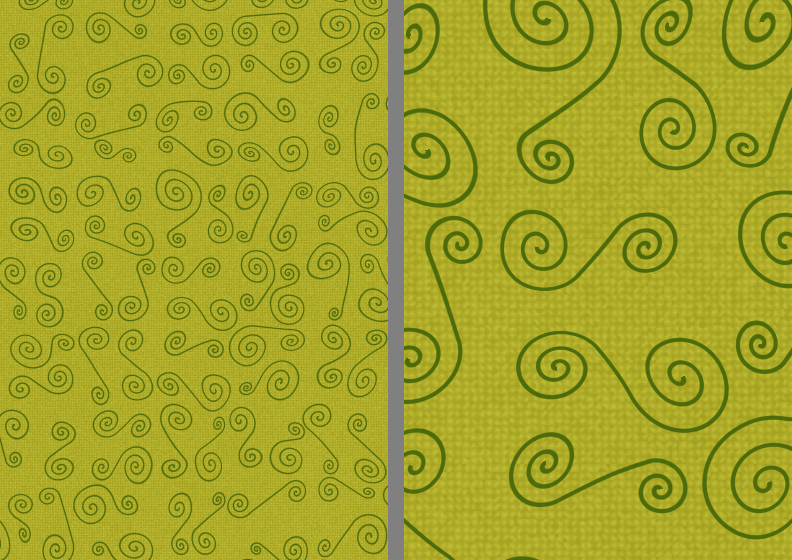
Left: the whole. Right: its middle third, enlarged.
Reproduce this pattern procedurally as a WebGL 1 fragment shader.

```glsl
precision highp float;
// Olive woven cloth covered with hand-drawn green spirals joined in pairs by flowing tails.

uniform vec2 u_resolution;

const float TAU = 6.2831853;
const float CELLS_ACROSS = 10.0;
const float THREADS_ACROSS = 150.0;
const float LINE_HALF_WIDTH = 0.0178;
const float MAX_RADIUS = 0.76;
const float JITTER = 0.44;

const vec3 CLOTH_DARK = vec3(0.62, 0.615, 0.11);
const vec3 CLOTH_LIGHT = vec3(0.75, 0.735, 0.21);
const vec3 INK = vec3(0.275, 0.40, 0.03);

float hash(vec2 p, float seed) {
  vec3 q = fract(vec3(p.xyx + seed * 7.31) * vec3(0.1031, 0.1030, 0.0973));
  q += dot(q, q.yzx + 33.33);
  return fract((q.x + q.y) * q.z);
}

float noise(vec2 p, float seed) {
  vec2 i = floor(p), f = fract(p);
  f = f * f * (3.0 - 2.0 * f);
  float low = mix(hash(i, seed), hash(i + vec2(1.0, 0.0), seed), f.x);
  float high = mix(hash(i + vec2(0.0, 1.0), seed), hash(i + 1.0, seed), f.x);
  return mix(low, high, f.y);
}

// Spiral centre, jittered inside its cell
vec2 centreOf(vec2 cell) {
  return cell + 0.5 + JITTER * (vec2(hash(cell, 1.0), hash(cell, 2.0)) - 0.5);
}

// Share of space a spiral claims: mostly large and small ones in alternation
float weightOf(vec2 cell) {
  float parity = mod(cell.x + cell.y, 2.0);
  float large = hash(cell, 4.0) < 0.12 ? 1.0 - parity : parity;
  return mix(0.6, 1.25, large) + 0.5 * hash(cell, 3.0);
}

// Largest radius that keeps weighted neighbours from overlapping
float radiusOf(vec2 cell, vec2 centre) {
  float weight = weightOf(cell);
  float radius = MAX_RADIUS;
  for (int y = -1; y <= 1; y++) {
    for (int x = -1; x <= 1; x++) {
      if (x == 0 && y == 0) continue;
      vec2 other = cell + vec2(float(x), float(y));
      float gap = distance(centre, centreOf(other));
      radius = min(radius, gap * weight / (weight + weightOf(other)));
    }
  }
  return 0.95 * radius;
}

// Each two-by-two block is split into two pairs, along x or along y
vec2 partnerOf(vec2 cell) {
  vec2 block = floor(cell * 0.5);
  vec2 inside = cell - 2.0 * block;
  vec2 flipped = hash(block, 4.0) > 0.5 ? vec2(1.0 - inside.x, inside.y)
                                        : vec2(inside.x, 1.0 - inside.y);
  return 2.0 * block + flipped;
}

float segmentDistance(vec2 p, vec2 a, vec2 b) {
  vec2 pa = p - a, ba = b - a;
  return length(pa - ba * clamp(dot(pa, ba) / dot(ba, ba), 0.0, 1.0));
}

// Spiral winding inwards from endAngle; spin is its handedness
float spiralDistance(vec2 p, float radius, float endAngle, float spin, float turns) {
  float rho = length(p);
  float firstTurn = fract(spin * (endAngle - atan(p.y, p.x)) / TAU);
  float nearest = 9.0;
  for (int i = 0; i < 4; i++) {
    float t = 1.0 - (firstTurn + float(i)) / turns;
    if (t < 0.0) break;
    float arm = radius * (0.04 + 0.96 * pow(t, 1.3));
    float slope = radius / (turns * TAU * max(rho, 0.02));
    nearest = min(nearest, abs(rho - arm) / sqrt(1.0 + slope * slope));
  }
  return nearest;
}

// One spiral and the tangent tail that joins it to its partner
float curlDistance(vec2 p, vec2 cell) {
  vec2 mate = partnerOf(cell);
  vec2 pairId = min(cell, mate);
  vec2 a = centreOf(cell), b = centreOf(mate);
  float ra = radiusOf(cell, a), rb = radiusOf(mate, b);
  float bend = hash(pairId, 5.0) < 0.72 ? 1.0 : -1.0; // S-shaped or C-shaped
  float spin = hash(pairId, 6.0) < 0.5 ? 1.0 : -1.0;
  if (distance(cell, pairId) > 0.5) spin *= bend;

  vec2 link = b - a;
  float lean = acos(clamp((ra + bend * rb) / length(link), -1.0, 1.0));
  float endAngle = atan(link.y, link.x) - spin * lean;
  vec2 normal = vec2(cos(endAngle), sin(endAngle));
  float turns = 1.65 + 1.5 * ra + 0.5 * hash(cell, 7.0);
  float tail = segmentDistance(p, a + ra * normal, b - bend * rb * normal);
  return min(tail, spiralDistance(p - a, ra, endAngle, spin, turns));
}

// Fine woven threads with uneven brightness
vec3 cloth(vec2 uv) {
  vec2 thread = uv * THREADS_ACROSS;
  vec2 wave = cos(TAU * thread);
  float weave = 0.15 * (wave.x + wave.y) + 0.1 * wave.x * wave.y;
  float grain = 0.45 * (hash(floor(thread * 2.0), 8.0) - 0.5);
  float mottle = 0.08 * (noise(uv * 5.0, 9.0) - 0.5);
  return mix(CLOTH_DARK, CLOTH_LIGHT, 0.5 + weave + grain + mottle);
}

void main() {
  vec2 uv = gl_FragCoord.xy / u_resolution.x;
  vec2 p = uv * CELLS_ACROSS + 20.0;
  float pixel = CELLS_ACROSS / u_resolution.x;

  // Hand-drawn wobble
  p += 0.3 * (vec2(noise(p * 0.8, 10.0), noise(p * 0.8, 11.0)) - 0.5);

  float nearest = 9.0;
  for (int y = -1; y <= 1; y++) {
    for (int x = -1; x <= 1; x++) {
      nearest = min(nearest, curlDistance(p, floor(p) + vec2(float(x), float(y))));
    }
  }
  float ink = 1.0 - smoothstep(-0.75 * pixel, 0.75 * pixel, nearest - LINE_HALF_WIDTH);
  vec3 ground = cloth(uv);
  gl_FragColor = vec4(mix(ground, INK + 0.12 * (ground - CLOTH_DARK), 0.95 * ink), 1.0);
}
```
